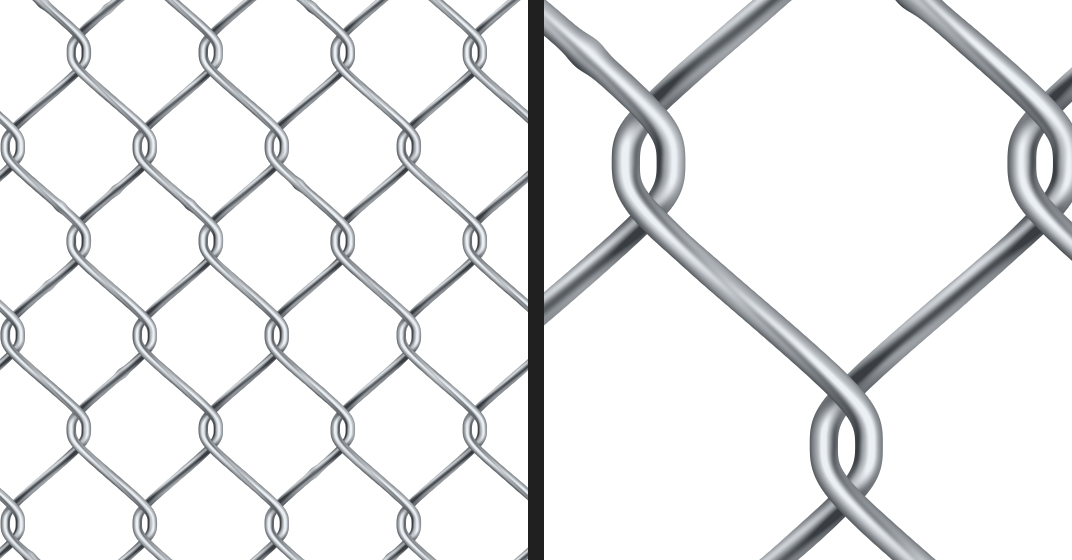
Left, the full canvas; right, a detail of the centre.
Give the GLSL for this pattern, as a Shadertoy shader.

```glsl
// Chain-link fence of steel wire on white: vertical zigzag wires, hooked at each bend.
// Each wire is a rounded triangle wave; a pixel is projected onto it, then shaded by its
// position across and along the strand. Falling strands lie over rising ones.

const float MESHES_ACROSS = 4.0;                // lengths below are in mesh widths
const vec2  FIRST_KNOT = vec2(0.597, 0.398);    // from the top left corner
const float HALF_PERIOD = 0.7138;               // height between successive bends
const float HOOK = 0.057;                       // reach of a bend past its knot
const float BEND_RADIUS = 0.0995;
const float WIRE_RADIUS = 0.0355;
const float NICK_CHANCE = 0.16;
const vec3  BACKGROUND = vec3(1.0);
const vec3  STEEL_TINT = vec3(-0.018, 0.0, 0.020);

float hash(vec2 p) {
    return fract(sin(dot(p, vec2(127.1, 311.7))) * 43758.5453);
}

float noise(vec2 p) {
    vec2 i = floor(p), f = fract(p);
    f = f * f * (3.0 - 2.0 * f);
    return mix(mix(hash(i), hash(i + vec2(1, 0)), f.x),
               mix(hash(i + vec2(0, 1)), hash(i + vec2(1, 1)), f.x), f.y);
}

float bell(float x, float width) {
    x /= width;
    return exp(-x * x);
}

float roundedCorner(float u) {
    return pow(u * u * u + pow(BEND_RADIUS, 3.0), 1.0 / 3.0) - BEND_RADIUS;
}

// Sideways position of a wire at height t; t = 0 is a left bend
float wirePath(float t) {
    float bend = floor(t / HALF_PERIOD + 0.5);
    float side = mod(bend, 2.0) < 0.5 ? -1.0 : 1.0;
    float reach = 0.25 + HOOK;
    float slope = reach / roundedCorner(0.5 * HALF_PERIOD);
    return side * (reach - slope * roundedCorner(abs(t - bend * HALF_PERIOD)));
}

float wireSlope(float t) {
    const float STEP = 0.002;
    return (wirePath(t + STEP) - wirePath(t - STEP)) / (2.0 * STEP);
}

// Bright falling strand: the highlight and a dark seam drift across it
float frontTone(float v, float along) {
    float tone = 0.43 + 0.27 * sqrt(max(1.0 - v * v, 0.0));
    tone += 0.27 * bell(v - mix(-0.05, 0.22, along), 0.38);
    tone -= 0.24 * bell(v - mix(0.72, -0.78, along), 0.24);
    return tone - 0.13 * smoothstep(0.35, 1.0, -v);
}

// Darker rising strand with a twisted groove and contact shadows at both knots
float backTone(float v, float along, float fromBend) {
    float tone = 0.52 + 0.15 * sqrt(max(1.0 - v * v, 0.0));
    float groove = mix(0.65, -0.55, along);
    tone += 0.22 * bell(v - groove + 0.75, 0.35);
    tone -= 0.33 * bell(v - groove, 0.42);
    return tone - 0.20 * bell(fromBend - 0.15, 0.07);
}

// Colour and coverage of wire k, kept only where it belongs to the given layer
vec4 wire(vec2 p, float k, bool frontLayer, float pixel) {
    float x = p.x - FIRST_KNOT.x - 0.25 - 0.5 * k;
    float y = p.y - FIRST_KNOT.y - HALF_PERIOD * k;

    // Nearest point on the path
    float t = y;
    for (int i = 0; i < 3; i++) {
        float s = wireSlope(t);
        t += clamp(((x - wirePath(t)) * s + y - t) / (1.0 + s * s), -0.1, 0.1);
    }
    float strand = floor(t / HALF_PERIOD);
    bool isFront = mod(strand, 2.0) < 0.5;
    if (isFront != frontLayer) return vec4(0.0);
    float dist = length(vec2(x - wirePath(t), y - t));
    float along = t / HALF_PERIOD - strand;
    float fromBend = min(along, 1.0 - along) * HALF_PERIOD;
    float backness = isFront ? 0.0 : smoothstep(0.03, 0.17, fromBend);

    // Uneven thickness, with an occasional nick
    vec2 id = vec2(k, strand);
    float nickAt = 0.35 + 0.3 * hash(id + 7.3);
    float nick = step(hash(id + 2.1), NICK_CHANCE) * bell(along - nickAt, 0.035);
    float wobble = noise(vec2(t * 14.0, k * 5.7)) - 0.5;
    float radius = WIRE_RADIUS * (1.0 - 0.10 * backness + 0.06 * wobble + 0.20 * nick);
    float v = clamp(sign(x - wirePath(t)) * dist / radius, -1.0, 1.0);

    // Steel shading with faint drawn streaks
    float bendEnd = along < 0.5 ? 1.0 : 0.0;
    float tone = mix(frontTone(v, isFront ? along : bendEnd),
                     backTone(v, along, fromBend), backness);
    tone += 0.12 * (noise(vec2(t * 9.0 + k * 31.0, v * 2.5)) - 0.5) + 0.12 * nick * v;
    tone = clamp(tone, 0.24, 0.94);
    return vec4(tone + STEEL_TINT, clamp(0.5 + (radius - dist) / pixel, 0.0, 1.0));
}

void mainImage(out vec4 fragColor, in vec2 fragCoord) {
    float pixel = MESHES_ACROSS / iResolution.x;
    vec2 p = vec2(fragCoord.x, iResolution.y - fragCoord.y) * pixel;
    float nearest = floor((p.x - FIRST_KNOT.x) * 2.0);

    // Rising strands first, falling strands over them
    vec3 color = BACKGROUND;
    for (int layer = 0; layer < 2; layer++) {
        for (int i = -1; i <= 1; i++) {
            vec4 w = wire(p, nearest + float(i), layer == 1, pixel);
            color = mix(color, w.rgb, w.a);
        }
    }
    fragColor = vec4(color, 1.0);
}
```
